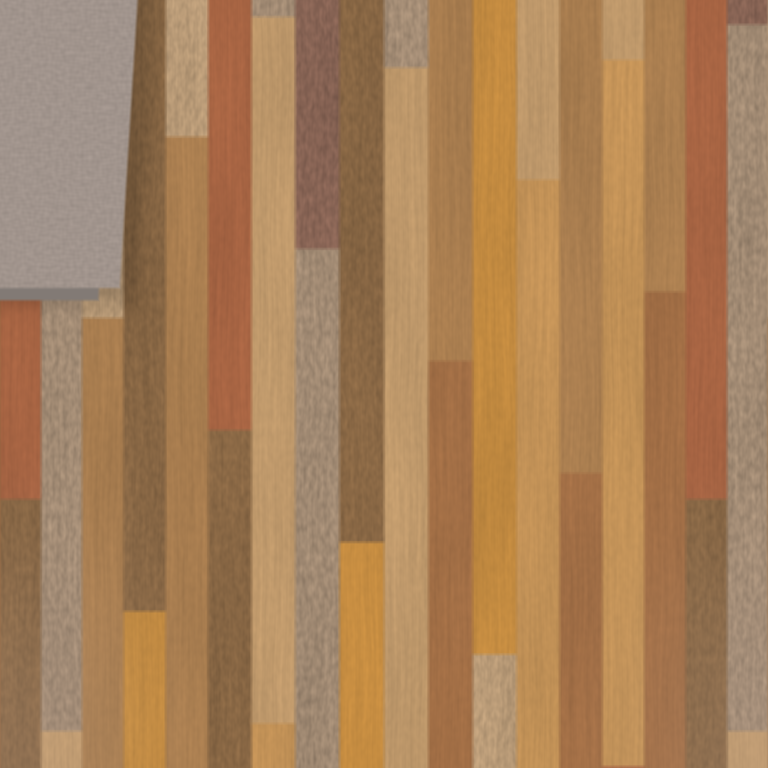
Write a WebGL 2 fragment shader that draws this texture.

```glsl
#version 300 es
precision highp float;
// Plank floor of narrow upright strips in mixed woods, with a grey mat in the
// upper left corner. Strips and boards come from repeats; each board has its
// own gradient-noise grain, and neighbouring boards blend softly at the seams.

uniform vec2 u_resolution;
out vec4 outColor;

const float STRIPS = 18.0;         // strips across the canvas
const float STRIP_DRIFT = 0.12;    // slow change in strip width
const int PERIOD = 16;             // strips before the wood order repeats
const float BOARD_LENGTH = 0.92;
const float FIRST_JOINT = 0.35;
const float JOINT_STAGGER = 0.618; // joint shift from strip to strip
const float WOOD_STEP = 7.0;       // wood change from board to board
const float SEAM_BLUR = 0.0028;
const float STREAK_DEPTH = 0.055;
const float FLECK_DEPTH = 0.13;
const float SHADE_DEPTH = 0.06;

const int WOODS = 10;
const vec3 WOOD[WOODS] = vec3[WOODS](
    vec3(0.65, 0.39, 0.26),   // red
    vec3(0.63, 0.54, 0.45),   // grey
    vec3(0.66, 0.49, 0.31),   // tan
    vec3(0.53, 0.40, 0.265),  // dark
    vec3(0.75, 0.60, 0.42),   // light
    vec3(0.63, 0.43, 0.27),   // rust
    vec3(0.76, 0.54, 0.25),   // gold
    vec3(0.76, 0.57, 0.34),   // honey
    vec3(0.53, 0.39, 0.33),   // plum
    vec3(0.73, 0.61, 0.47));  // pale
const int ORDER[PERIOD] = int[PERIOD](0, 1, 2, 3, 2, 0, 4, 1, 3, 4, 5, 6, 7, 2, 7, 5);

const vec3 MAT = vec3(0.63, 0.58, 0.55);
const vec3 MAT_HEM = vec3(0.51, 0.48, 0.46);
const vec2 MAT_CORNER = vec2(0.156, 0.625);
const float MAT_SLANT = 0.062;
const float HEM_DROP = 0.016;
const vec3 HAZE = vec3(0.76, 0.67, 0.63);

vec2 hashGradient(vec2 cell) {
    vec3 q = fract(cell.xyx * vec3(0.1031, 0.1030, 0.0973));
    q += dot(q, q.yzx + 33.33);
    float angle = 6.2832 * fract((q.x + q.y) * q.z);
    return vec2(cos(angle), sin(angle));
}

float gradientNoise(vec2 p) {
    vec2 i = floor(p), f = p - i;
    vec2 w = f * f * f * (f * (f * 6.0 - 15.0) + 10.0);
    float a = dot(hashGradient(i), f);
    float b = dot(hashGradient(i + vec2(1, 0)), f - vec2(1, 0));
    float c = dot(hashGradient(i + vec2(0, 1)), f - vec2(0, 1));
    float d = dot(hashGradient(i + vec2(1, 1)), f - vec2(1, 1));
    return mix(mix(a, b, w.x), mix(c, d, w.x), w.y);
}

// One board: base wood, long streaks, and flecks on the less saturated woods.
vec3 boardColor(float strip, float board, vec2 p) {
    int main_ = ORDER[int(mod(strip, float(PERIOD)))];
    vec3 wood = WOOD[int(mod(float(main_) + WOOD_STEP * board, float(WOODS)))];
    vec2 seed = vec2(strip * 17.0, board * 31.0 + strip * 5.0) + 100.0;
    float wander = 0.006 * gradientNoise(p * vec2(8.0, 5.0) + seed);
    vec2 g = p + vec2(wander, 0.0);
    float streak = gradientNoise(g * vec2(170.0, 5.0) + seed)
                 + 0.6 * gradientNoise(g * vec2(330.0, 16.0) + seed);
    float fleck = gradientNoise(g * vec2(150.0, 75.0) + seed)
                + 0.5 * gradientNoise(g * vec2(260.0, 130.0) + seed);
    float shade = gradientNoise(p * vec2(14.0, 4.0) + seed);
    float fleckiness = mix(1.0, 0.25, smoothstep(0.22, 0.34, wood.r - wood.b));
    return wood * (1.0 + STREAK_DEPTH * streak + FLECK_DEPTH * fleckiness * fleck
                   + SHADE_DEPTH * shade);
}

// Distance to the nearer end of a unit cell, and the step to the cell beyond.
vec2 nearestEdge(float f) {
    return f < 0.5 ? vec2(f, -1.0) : vec2(1.0 - f, 1.0);
}

float seamBlend(float dist, float blur) {
    return 0.5 - 0.5 * smoothstep(0.0, blur, dist);
}

// Boards of one strip; board zero crosses the middle of the canvas.
vec3 stripColor(float strip, vec2 p, float blur) {
    float joint = fract(FIRST_JOINT + JOINT_STAGGER * mod(strip, float(PERIOD)));
    float v = (p.y - joint) / BOARD_LENGTH;
    float board = floor(v) - floor((0.5 - joint) / BOARD_LENGTH);
    vec2 edge = nearestEdge(fract(v));
    return mix(boardColor(strip, board, p), boardColor(strip, board + edge.y, p),
               seamBlend(edge.x * BOARD_LENGTH, blur));
}

void main() {
    vec2 p = gl_FragCoord.xy / u_resolution;
    float pixel = 1.0 / min(u_resolution.x, u_resolution.y);
    float blur = max(SEAM_BLUR, pixel);

    // Floor
    float u = p.x * STRIPS + STRIP_DRIFT * sin(6.2832 * p.x);
    float strip = floor(u);
    vec2 edge = nearestEdge(fract(u));
    float seam = seamBlend(edge.x / STRIPS, blur);
    vec3 color = mix(stripColor(strip, p, blur), stripColor(strip + edge.y, p, blur), seam);
    color *= 1.0 - 0.05 * seam;
    color = mix(color, HAZE, 0.16 * smoothstep(0.45, 0.0, p.y) * smoothstep(0.2, 0.5, abs(p.x - 0.5)));

    // Mat with its shadow and lower hem
    float side = p.x - MAT_CORNER.x - MAT_SLANT * (p.y - MAT_CORNER.y);
    float top = max(side, MAT_CORNER.y - p.y);
    float hem = max(side + 0.027, MAT_CORNER.y - HEM_DROP - p.y);
    color *= 1.0 - 0.16 * smoothstep(0.045, 0.0, top);
    float weave = gradientNoise(p * vec2(210.0, 110.0)) + gradientNoise(p * vec2(90.0, 240.0));
    color = mix(color, MAT_HEM, smoothstep(blur, -blur, hem));
    color = mix(color, MAT * (1.0 + 0.045 * weave), smoothstep(blur, -blur, top));

    outColor = vec4(color, 1.0);
}
```
